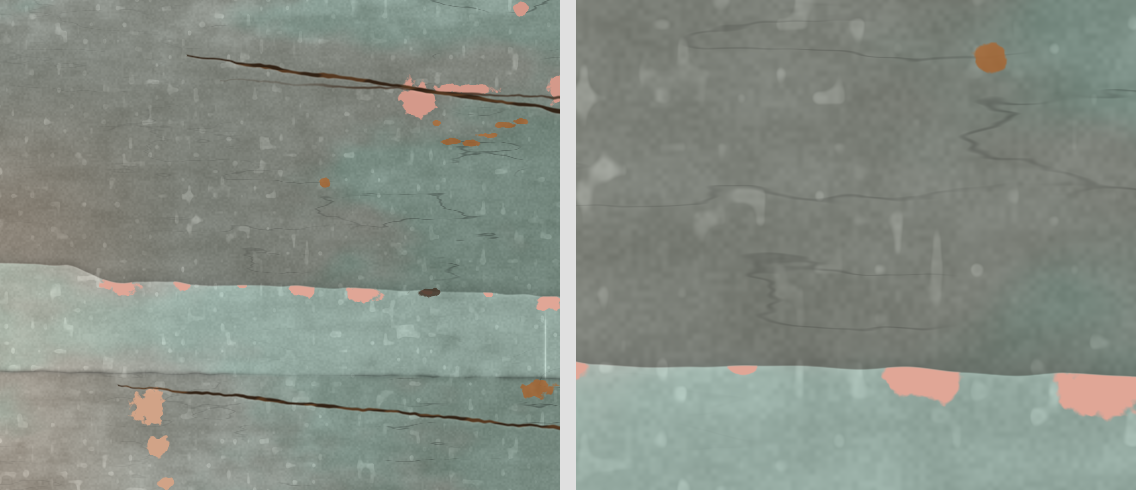
Left, the full canvas; right, a detail of the centre.
This texture is drawn by a Shadertoy shader. Its source:

```glsl
// Weathered painted boards: grey-green paint over wood grain, a paler lapped strip
// with a chipped lip, two long slanting splits and loose flakes.
// Value noise gives the paint; warped ellipses and segments give the damage.

#define PAINT_DARK vec3(0.455, 0.45, 0.42)
#define PAINT_MID vec3(0.565, 0.565, 0.54)
#define PAINT_PALE vec3(0.68, 0.69, 0.665)
#define PATINA vec3(-0.035, 0.025, 0.018)
#define BLUSH vec3(0.05, 0.005, -0.01)
#define PINK_PRIMER vec3(0.88, 0.65, 0.59)
#define TAN_PRIMER vec3(0.82, 0.64, 0.53)
#define RUST vec3(0.66, 0.43, 0.24)
#define SPLIT_DARK vec3(0.19, 0.13, 0.08)
#define CHIP_SPACING 0.125
#define SPLIT_WIDTH 0.0038

float hash(vec2 p) {
    vec3 q = fract(p.xyx * 0.1031);
    q += dot(q, q.yzx + 33.33);
    return fract((q.x + q.y) * q.z);
}

float noise(vec2 p) {
    vec2 i = floor(p), f = fract(p);
    f = f * f * (3.0 - 2.0 * f);
    return mix(mix(hash(i), hash(i + vec2(1, 0)), f.x),
               mix(hash(i + vec2(0, 1)), hash(i + 1.0), f.x), f.y);
}

float fbm(vec2 p) {
    float sum = 0.0, amp = 0.5;
    for (int i = 0; i < 5; i++) {
        sum += amp * noise(p);
        p = mat2(1.8, 0.3, -0.3, 1.8) * p + 17.3;
        amp *= 0.5;
    }
    return sum;
}

// Ragged elliptical patch of missing paint, 1 inside
float flake(vec2 p, vec2 center, vec2 radius) {
    float d = length((p - center) / radius);
    if (d > 2.0) return 0.0;
    return 1.0 - smoothstep(0.86, 1.08, d + 1.5 * (fbm(p * 65.0) - 0.48));
}

// Distance to a wavering split opening from a thin tip; side is the height above it
float split(vec2 p, vec2 a, vec2 b, float width, out float side) {
    float t = (p.x - a.x) / (b.x - a.x);
    side = p.y - mix(a.y, b.y, t) - 0.007 * (noise(vec2(p.x * 22.0, a.y * 90.0)) - 0.5)
         - 0.003 * (noise(vec2(p.x * 85.0, a.y * 50.0)) - 0.5);
    float open = width * (0.3 + 0.7 * smoothstep(0.0, 0.25, t))
               * (0.7 + 0.6 * noise(vec2(p.x * 30.0, 4.0)));
    return max(abs(side) - open, a.x - p.x);
}

void mainImage(out vec4 fragColor, in vec2 fragCoord) {
    vec2 p = fragCoord / iResolution.y;
    float aa = 1.2 / iResolution.y, right = smoothstep(0.2, 1.1, p.x);

    // Outlines of the pale strip
    float lip = 0.432 - 0.031 * p.x + 0.028 * smoothstep(0.24, 0.13, p.x)
              + 0.008 * (noise(vec2(p.x * 28.0, 2.0)) - 0.5);
    float seam = 0.24 - 0.012 * p.x + 0.004 * noise(vec2(p.x * 35.0, 9.0));
    float upper = smoothstep(-aa, aa, p.y - lip), below = 1.0 - upper;
    float strip = below * smoothstep(-0.006, 0.006, p.y - seam);

    // Paint tone: broad stains, grain, mottling and speckle
    float stain = fbm(p * vec2(3.5, 6.0));
    float grain = fbm(p * vec2(9.0, 48.0) + 5.0);
    float mottle = fbm(p * vec2(24.0, 20.0) + 31.0);
    float tone = 0.42 + dot(vec3(stain, grain, mottle) - 0.48, vec3(0.8, 0.55, 0.7));
    tone += upper * (0.32 * smoothstep(0.68, 1.0, p.y) - 0.14 * smoothstep(0.62, 0.44, p.y) * right);
    tone += strip * mix(0.88, 0.5, right) + (below - strip) * mix(0.5, 0.02, right);
    vec3 color = mix(PAINT_DARK, PAINT_MID, clamp(tone, -0.25, 1.0));
    color = mix(color, PAINT_PALE, clamp(tone - 0.75, 0.0, 1.15));
    color += PATINA * (0.3 + smoothstep(0.45, 0.62, stain * 0.7 + 0.28 * right + 0.1 * strip));
    color += BLUSH * smoothstep(0.45, 0.0, p.x) * smoothstep(0.9, 0.5, p.y);
    color += 0.045 * (noise(p * 240.0) - 0.5);
    color += 0.13 * smoothstep(0.78, 0.92, noise(p * vec2(75.0, 60.0))) * mottle;

    // Fine checking along the grain, strongest on the right
    float ridge = abs(fbm(p * vec2(5.0, 26.0) + 60.0) - 0.48);
    float checking = smoothstep(0.018, 0.0, ridge) * smoothstep(0.4, 0.6, fbm(p * 7.0 + 8.0));
    color *= 1.0 - 0.24 * checking * mix(0.25, 1.0, right) * (1.0 - 0.8 * strip);

    // Shadow and bright rim at the lip, broken dark seam, pale vertical drip
    color *= 1.0 - 0.13 * upper * exp(-abs(p.y - lip) * 90.0);
    color += 0.055 * below * exp(-abs(p.y - lip) * 180.0);
    float broken = smoothstep(0.3, 0.7, noise(vec2(p.x * 24.0, 7.0)));
    color *= 1.0 - (0.1 + 0.2 * broken) * exp(-abs(p.y - seam) * 260.0);
    color += 0.2 * strip * exp(-abs(p.x - 1.113) * 550.0) * smoothstep(0.37, 0.33, p.y);

    // Primer chips hanging from the lip, in a slow cycle of sizes
    float chips = 0.0;
    for (float k = 0.0; k < 8.0; k++) {
        float size = 0.5 + 0.5 * cos(k * 1.7);
        vec2 c = vec2(0.245 + k * CHIP_SPACING, lip - 0.009 * size);
        chips = max(chips, flake(p, c, vec2(0.008, 0.005) + vec2(0.026, 0.014) * size));
    }
    color = mix(color, PINK_PRIMER, chips * below);
    color = mix(color, SPLIT_DARK + 0.08, 0.85 * flake(p, vec2(0.873, 0.402), vec2(0.028, 0.009)));

    // Bare primer beside the upper split, tan spots stepping down the lower left
    float bare = flake(p, vec2(0.853, 0.79 + 0.4 * abs(p.x - 0.853)), vec2(0.034, 0.036));
    bare = max(bare, flake(p, vec2(0.95, 0.818), vec2(0.075, 0.01)));
    bare = max(bare, flake(p, vec2(1.135, 0.82), vec2(0.018, 0.026)));
    bare = max(bare, flake(p, vec2(1.062, 0.983), vec2(0.013, 0.016)));
    color = mix(color, PINK_PRIMER - 0.05, bare);
    for (float k = 0.0; k < 3.0; k++) {
        vec2 c = vec2(0.303 + 0.017 * k, 0.168 - 0.078 * k);
        color = mix(color, TAN_PRIMER, flake(p, c, vec2(0.033) / (1.0 + 0.6 * k)));
    }

    // Rust: a broad patch by the seam and flecks under the upper split
    float rust = flake(p, vec2(1.09, 0.206), vec2(0.042, 0.018));
    rust = max(rust, flake(p, vec2(0.664, 0.629), vec2(0.012, 0.009)));
    for (float k = 0.0; k < 6.0; k++) {
        vec2 c = vec2(0.89 + 0.035 * k, 0.69 + 0.08 * hash(vec2(k, 3.0)));
        rust = max(rust, flake(p, c, vec2(0.009 + 0.014 * hash(vec2(k, 8.0)), 0.006)));
    }
    color = mix(color, RUST + 0.2 * (mottle - 0.5), 0.9 * rust);

    // Hairline companion, then the two long splits with a lit lower edge
    float side, hair = split(p, vec2(0.45, 0.838), vec2(1.2, 0.796), 0.0022, side);
    color = mix(color, SPLIT_DARK + 0.08, smoothstep(aa, -aa, hair) * mix(0.3, 0.9, smoothstep(0.6, 0.75, p.x)));
    vec3 wood = mix(SPLIT_DARK, RUST * 0.65, 0.6 * smoothstep(0.5, 0.8, noise(p * vec2(30.0, 150.0))));
    for (float k = 0.0; k < 2.0; k++) {
        vec2 a = mix(vec2(0.382, 0.888), vec2(0.241, 0.214), k);
        vec2 b = vec2(1.2, mix(0.765, 0.119, k));
        float d = split(p, a, b, SPLIT_WIDTH * (1.0 - 0.2 * k), side);
        color += 0.08 * exp(-max(d, 0.0) * 420.0) * step(side, 0.0);
        color = mix(color, wood, smoothstep(aa, -aa, d));
    }
    fragColor = vec4(color, 1.0);
}
```
